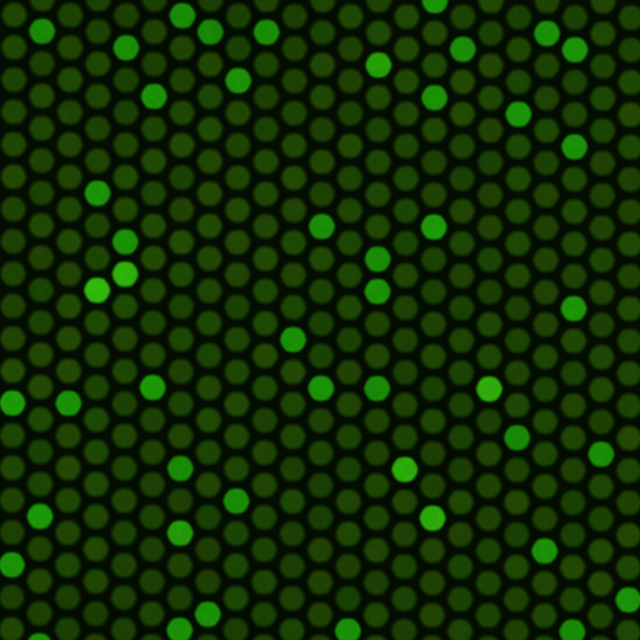
Give the GLSL for this pattern, as a three.js fragment shader.

```glsl
// Honeycomb of soft round green lamps on near-black, a few of them lit at random.
// Two interleaved rectangular lattices form the staggered columns; the nearest
// lamp centre gives a radial profile, and hashes of its index vary its colour.
varying vec2 vUv;

const vec2 PITCH = vec2(0.04382, 0.05054);   // column step, step along a column
const vec2 ANCHOR = vec2(0.1094, 0.8752);    // centre of one lamp
const float TILT = 0.0045;                   // slight clockwise lean
const float LIT_SHARE = 0.115;

const vec3 GAP = vec3(0.014, 0.050, 0.002);
const vec3 DIM = vec3(0.113, 0.264, 0.012);
const vec3 LIT = vec3(0.100, 0.560, 0.025);
const vec3 LIT_HOT = vec3(0.185, 0.680, 0.040);

float hash(vec2 p) {
  vec3 q = fract(vec3(p.xyx) * 0.1031);
  q += dot(q, q.yzx + 33.33);
  return fract((q.x + q.y) * q.z);
}

float valueNoise(vec2 p) {
  vec2 i = floor(p);
  vec2 f = fract(p);
  f = f * f * (3.0 - 2.0 * f);
  return mix(mix(hash(i), hash(i + vec2(1.0, 0.0)), f.x),
             mix(hash(i + vec2(0.0, 1.0)), hash(i + 1.0), f.x), f.y);
}

// Offset from the nearest lamp centre in xy, its integer index in zw.
vec4 nearestLamp(vec2 p, vec2 pitch) {
  vec2 cell = vec2(2.0 * pitch.x, pitch.y);
  vec2 evenId = floor(p / cell + 0.5);
  vec2 oddId = floor(p / cell) + 0.5;
  vec2 a = p - evenId * cell;
  vec2 b = p - oddId * cell;
  return dot(a, a) < dot(b, b) ? vec4(a, 2.0 * evenId) : vec4(b, 2.0 * oddId);
}

// Distance from the centre, slightly flattened towards the six neighbours.
float lampRadius(vec2 d) {
  vec2 s = abs(d);
  float hexagon = max(s.y, 0.866 * s.x + 0.5 * s.y);
  return mix(length(d), 1.05 * hexagon, 0.25);
}

vec3 lampColour(vec2 id, float lit) {
  float shade = hash(id + 71.0);
  float warmth = hash(id + 137.0);
  vec3 dim = DIM * (0.93 + 0.14 * shade);
  dim.r *= 0.88 + 0.24 * warmth;
  vec3 bright = mix(LIT, LIT_HOT, smoothstep(0.65, 1.0, shade));
  return mix(dim, bright * (0.95 + 0.10 * warmth), lit);
}

void main() {
  // Lean the grid and find the lamp under this point.
  vec2 p = vUv - ANCHOR;
  p = vec2(p.x - TILT * p.y, p.y + TILT * p.x);
  vec4 lamp = nearestLamp(p, PITCH);
  float r = lampRadius(lamp.xy);
  float lit = step(hash(lamp.zw + 211.0), LIT_SHARE);

  // Blurred disc; lit lamps have a crisper, slightly wider rim.
  float inner = mix(0.0142, 0.0162, lit);
  float outer = mix(0.0238, 0.0234, lit);
  float disc = 1.0 - smoothstep(inner, outer, r);
  vec3 colour = mix(GAP, lampColour(lamp.zw, lit), disc);

  // Broad unevenness of the light and a faint mottling.
  float drift = valueNoise(vUv * 3.0 + 17.0) - 0.5;
  float mottle = valueNoise(vUv * 150.0 + 43.0) - 0.5;
  colour *= 1.0 + 0.10 * drift + 0.06 * mottle;

  gl_FragColor = vec4(colour, 1.0);
}
```
